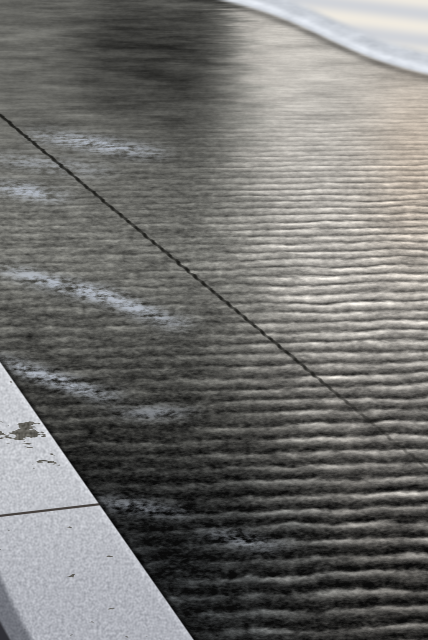
Reproduce this texture procedurally as a Shadertoy shader.

```glsl
// Rippled water sheeting over dark paving, between a granite kerb and a distant pale path.

vec2 hashGradient(vec2 cell) {
    vec3 h = fract(vec3(cell.xyx) * vec3(0.1031, 0.1030, 0.0973));
    h += dot(h, h.yzx + 33.33);
    return fract((h.xx + h.yz) * h.zy) * 2.0 - 1.0;
}

float gradientNoise(vec2 p) {
    vec2 i = floor(p), f = fract(p);
    vec2 u = f * f * f * (f * (f * 6.0 - 15.0) + 10.0);
    vec2 e = vec2(0.0, 1.0);
    float low = mix(dot(hashGradient(i), f), dot(hashGradient(i + e.yx), f - e.yx), u.x);
    float high = mix(dot(hashGradient(i + e.xy), f - e.xy), dot(hashGradient(i + e.yy), f - e.yy), u.x);
    return mix(low, high, u.y);
}

float fbm(vec2 p) {
    float sum = 0.0, gain = 1.0;
    for (int i = 0; i < 3; i++) {
        sum += gain * gradientNoise(p);
        p = p * 2.03 + 17.3;
        gain *= 0.55;
    }
    return sum;
}

float glow(vec2 p, vec2 centre, vec2 radius) {
    vec2 d = (p - centre) / radius;
    return exp(-dot(d, d));
}

// Soft streaks of pale sky light and foam, each from xy to zw.
float foamStreaks(vec2 p) {
    vec4 streaks[9] = vec4[9](
        vec4(0.00, 0.708, 0.08, 0.694), vec4(0.07, 0.787, 0.23, 0.762),
        vec4(0.02, 0.575, 0.15, 0.540), vec4(0.14, 0.545, 0.27, 0.496),
        vec4(0.00, 0.435, 0.16, 0.382), vec4(0.20, 0.355, 0.28, 0.355),
        vec4(0.16, 0.215, 0.27, 0.200), vec4(0.34, 0.165, 0.42, 0.147),
        vec4(0.00, 0.752, 0.15, 0.733));
    float total = 0.0;
    for (int i = 0; i < 9; i++) {
        vec2 a = streaks[i].xy, ab = streaks[i].zw - a;
        float t = clamp(dot(p - a, ab) / dot(ab, ab), 0.0, 1.0);
        vec2 d = (p - a - ab * t) / vec2(0.028, 0.012);
        float strength = i > 4 ? 0.5 : 0.9;
        total += strength * exp(-dot(d, d)) * (0.55 + 0.45 * sin(3.14 * t));
    }
    return total;
}

vec3 waterColour(vec2 p) {
    float depth = 1.0 - p.y;
    float nearness = smoothstep(0.10, 0.42, depth);
    float row = log(depth + 0.03) / 0.029 + p.x * 1.3;
    float wobble = fbm(vec2(p.x * 9.0, row * 0.35));
    float streak = fbm(vec2(p.x * 12.0 / (0.4 + depth), row * 0.8));
    float farStreak = fbm(vec2(p.x * 9.0, p.y * 75.0));
    float ripplet = fbm(vec2(p.x * 32.0, row * 1.9 + 5.0));
    float grain = fbm(vec2(p.x * 95.0, p.y * 210.0));

    // Broad reflected light on either side of the soft vertical boundary.
    float shade = mix(0.43, 0.43, smoothstep(0.05, 0.28, depth));
    shade = mix(shade, 0.28, smoothstep(0.38, 0.60, depth));
    shade = mix(shade, 0.125, smoothstep(0.54, 0.82, depth));
    shade -= 0.21 * glow(p, vec2(0.25, 0.93), vec2(0.15, 0.12));
    shade -= 0.05 * glow(p, vec2(0.29, 0.74), vec2(0.12, 0.12));
    float sheen = mix(0.71, 0.60, smoothstep(0.12, 0.42, depth));
    sheen = mix(sheen, 0.39, smoothstep(0.42, 0.68, depth));
    sheen = mix(sheen, 0.25, smoothstep(0.65, 0.95, depth));
    sheen += 0.05 * glow(p, vec2(0.43, 0.89), vec2(0.07, 0.09));
    float spread = 0.045 + 0.17 * depth;
    float boundary = 0.36 + 0.07 * depth + 0.045 * wobble + 0.05 * farStreak * (1.0 - nearness);
    float lit = smoothstep(boundary - spread, boundary + spread, p.x);
    float tone = mix(shade, sheen, lit);

    // Ripples: broad crests far away, thin crisp ones nearby.
    float phase = 6.2832 * (row + 0.34 * wobble + 0.10 * ripplet);
    float wave = 0.5 + 0.5 * sin(phase + 0.55 * sin(phase));
    float crest = pow(wave, mix(0.75, 1.7, smoothstep(0.4, 0.9, depth)));
    float amplitude = nearness * mix(0.13, 0.46, lit) * clamp(0.85 + 0.9 * streak, 0.2, 1.6);
    amplitude *= mix(1.0, 0.85, smoothstep(0.8, 1.0, depth));
    tone += amplitude * (crest - 0.45);
    tone += farStreak * 0.15 * (1.0 - nearness) + streak * 0.11 * nearness;
    tone += ripplet * mix(0.04, 0.14, nearness) * mix(0.75, 1.1, lit) + grain * mix(0.035, 0.14, nearness);

    vec3 tint = mix(vec3(1.0, 1.0, 0.96), vec3(1.02, 1.0, 0.965), lit);
    tint = mix(tint, vec3(0.96, 1.0, 1.02), smoothstep(0.65, 0.9, depth) * (1.0 - lit));
    tint += vec3(0.05, 0.0, -0.045) * glow(p, vec2(0.66, 0.75), vec2(0.09, 0.16));
    vec3 colour = max(tone, 0.04) * tint;

    float foam = foamStreaks(p) * clamp(0.6 + 0.6 * streak + 0.9 * ripplet + 0.8 * grain + 0.3 * (wave - 0.5), 0.0, 1.0);
    colour = mix(colour, vec3(0.72, 0.75, 0.80), min(foam, 0.85));

    // Beaded diagonal seam below the surface.
    float seam = abs(p.y - 0.82 + 0.83 * p.x + 0.0025 * ripplet) * 0.77;
    float bead = 0.5 + 0.5 * sin(p.x * 480.0);
    float seamMask = 1.0 - smoothstep(0.0006, 0.0030 + 0.0012 * bead, seam);
    seamMask *= mix(0.85, 0.5 + 0.35 * bead, nearness) * (1.0 - 0.6 * smoothstep(0.42, 0.62, p.x));
    return mix(colour, vec3(0.07, 0.07, 0.06), seamMask);
}

vec3 kerbColour(vec2 p, float inset) {
    float speckle = gradientNoise(p * 240.0) + 0.6 * gradientNoise(p * 120.0);
    vec3 stone = mix(vec3(0.68, 0.69, 0.72), vec3(0.78, 0.79, 0.81), smoothstep(0.0, 0.35, p.y));
    stone += 0.13 * speckle + 0.06 * (1.0 - smoothstep(0.002, 0.012, inset));

    // Joint between slabs, then wet marks.
    float joint = abs(p.y - 0.194 - 0.117 * p.x);
    stone = mix(stone, vec3(0.27, 0.25, 0.24), 1.0 - smoothstep(0.0007, 0.0028, joint));
    float wet = glow(p, vec2(0.03, 0.325), vec2(0.055, 0.022)) + 0.6 * glow(p, vec2(0.08, 0.275), vec2(0.045, 0.014));
    float puddle = smoothstep(0.42, 0.54, wet * 0.8 + 0.9 * fbm(p * vec2(32.0, 95.0)) - 0.13);
    stone = mix(stone, vec3(0.31, 0.30, 0.27) + 0.2 * speckle, puddle * 0.85);

    // Rounded front face falling away at the corner.
    float face = p.x + 0.5 * p.y - 0.05 + 0.8 * p.y * (0.1 - p.y);
    stone = mix(vec3(0.44, 0.45, 0.48) + 0.07 * speckle, stone, smoothstep(-0.006, 0.007, face));
    return mix(vec3(0.19, 0.19, 0.21), stone, smoothstep(-0.037, -0.031, face));
}

vec3 pathColour(vec2 p, float rise) {
    vec3 rim = vec3(0.79, 0.81, 0.84) + 0.07 * fbm(p * vec2(30.0, 70.0));
    rim += 0.10 * glow(vec2(rise, 0.0), vec2(0.009, 0.0), vec2(0.006, 1.0));
    vec3 paving = mix(vec3(0.94, 0.92, 0.88), vec3(0.82, 0.83, 0.85), 0.5 + 0.5 * sin(p.y * 150.0 + p.x * 18.0));
    return mix(rim, paving, smoothstep(0.026, 0.042, rise));
}

void mainImage(out vec4 fragColor, in vec2 fragCoord) {
    vec2 p = fragCoord / iResolution.xy * vec2(0.6667, 1.0);
    float soft = 1.0 / iResolution.y;
    vec3 colour = waterColour(p);

    // Far path with an out-of-focus rim.
    float rise = p.y - (1.0 - 0.36 * (p.x - 0.345) + 0.006 * sin((p.x - 0.345) * 19.5));
    colour *= 1.0 - 0.3 * glow(vec2(rise, 0.0), vec2(-0.005, 0.0), vec2(0.006, 1.0)) * step(0.3, p.x);
    colour = mix(colour, pathColour(p, rise), smoothstep(-0.004, 0.004, rise));

    // Near kerb with a dark waterline.
    float inset = (0.302 - 0.695 * p.y - p.x) * 0.82;
    colour *= 1.0 - 0.55 * (1.0 - smoothstep(0.0, 0.009, -inset));
    colour = mix(colour, kerbColour(p, inset), smoothstep(-soft, soft, inset));
    fragColor = vec4(clamp(colour, 0.0, 1.0), 1.0);
}
```
